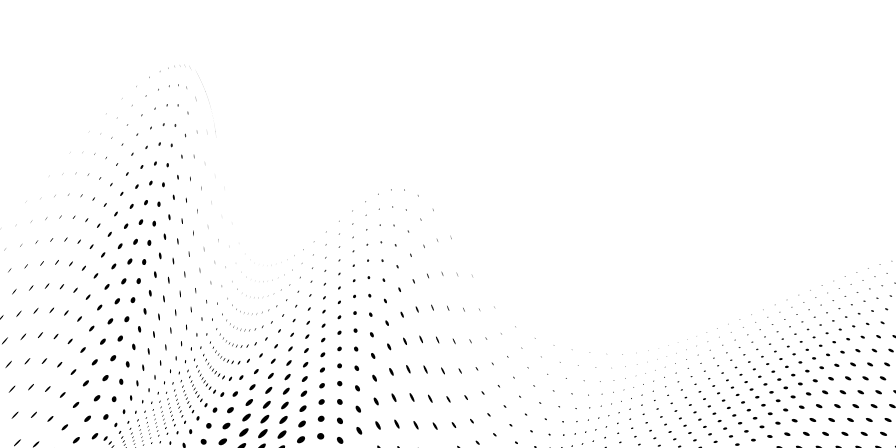
Give the GLSL for this background, as a Shadertoy shader.

```glsl
// Black halftone dots on white, laid out as a rippling sheet with two crests and a rising right end.
// Each point is mapped to (column, row) of a bent grid; a circle in every grid cell
// then appears stretched and squeezed by the folds. Lengths are in canvas heights.

const vec2 SPACING = vec2(0.035, 0.031);

// Bell curve with separate widths to the left and right of its centre.
float bell(float x, float leftWidth, float rightWidth) {
    float t = x / (x < 0.0 ? leftWidth : rightWidth);
    return exp(-t * t);
}

// Offset from the slanted line of the tall left crest.
float crestOffset(vec2 p) {
    return p.x - 0.21 - 0.23 * p.y;
}

// Height of the sheet's upper edge; the waves lean and flatten as they descend.
float sheetTop(vec2 p) {
    float leftCrest = (0.4 + 0.29 * p.y) * bell(crestOffset(p), 0.4, 0.18 + 0.08 * p.y);
    float middleCrest = (0.25 + 0.21 * p.y) * bell(p.x - 0.705 - 0.32 * p.y, 0.24, 0.29);
    float rightRise = 0.23 * smoothstep(1.2, 1.75, p.x - 0.8 * p.y);
    return 0.22 + leftCrest + middleCrest + rightRise;
}

// Fanned columns, crowded together along the two folds.
float columnPosition(vec2 p) {
    float fanned = p.x + 0.7 * (p.x - 0.75) * (p.y - 0.3);
    float steepFold = p.x - (0.28 + 1.3 * p.y - 1.3 * p.y * p.y);
    float softFold = p.x - (1.28 + p.y);
    return fanned + 0.15 * tanh(steepFold / 0.055) + 0.05 * tanh(softFold / 0.06);
}

vec2 gridPosition(vec2 p) {
    return vec2(columnPosition(p), sheetTop(p) - p.y) / SPACING;
}

// Dot radius in cells: larger with depth, along the crests and near the lower left centre.
float dotRadius(vec2 p, float depth) {
    float leftRidge = bell(crestOffset(p), 0.09, 0.07);
    float middleRidge = 0.7 * bell(p.x - 0.6 - 0.3 * p.y, 0.16, 0.35);
    float rightRidge = 0.9 * smoothstep(1.3, 1.8, p.x);
    float emphasis = max(leftRidge, max(middleRidge, rightRidge));
    float radius = mix(0.05, 0.155, smoothstep(0.0, 0.32, depth)) * (0.5 + 0.5 * emphasis);
    return radius + 0.1 * bell(p.x - 0.54, 0.14, 0.24) * bell(p.y, 0.17, 0.17);
}

void mainImage(out vec4 fragColor, in vec2 fragCoord) {
    float pixel = 1.0 / iResolution.y;
    vec2 p = fragCoord * pixel;

    // Locate the cell and measure how the grid changes over one pixel.
    vec2 grid = gridPosition(p);
    vec2 stepX = gridPosition(p + vec2(pixel, 0.0)) - grid;
    vec2 stepY = gridPosition(p + vec2(0.0, pixel)) - grid;
    vec2 local = fract(grid) - 0.5;
    float depth = (floor(grid.y) + 0.5) * SPACING.y;

    // Convert the distance from the circle to pixels for a smooth edge.
    float radius = dotRadius(p, depth);
    float radial = max(length(local), 0.0001);
    float slope = max(length(vec2(dot(local, stepX), dot(local, stepY))) / radial, 0.0001);
    float ink = clamp(0.5 - (radial - radius) / slope, 0.0, 1.0);

    // Dots thinner than a pixel lose strength, and the upper rim fades out.
    float cellPerPixel = max(length(stepX), length(stepY));
    ink *= min(1.0, 2.0 * radius / cellPerPixel);
    ink *= step(0.0, depth) * mix(0.5, 1.0, smoothstep(0.0, 0.2, depth));
    fragColor = vec4(vec3(1.0 - ink), 1.0);
}
```
